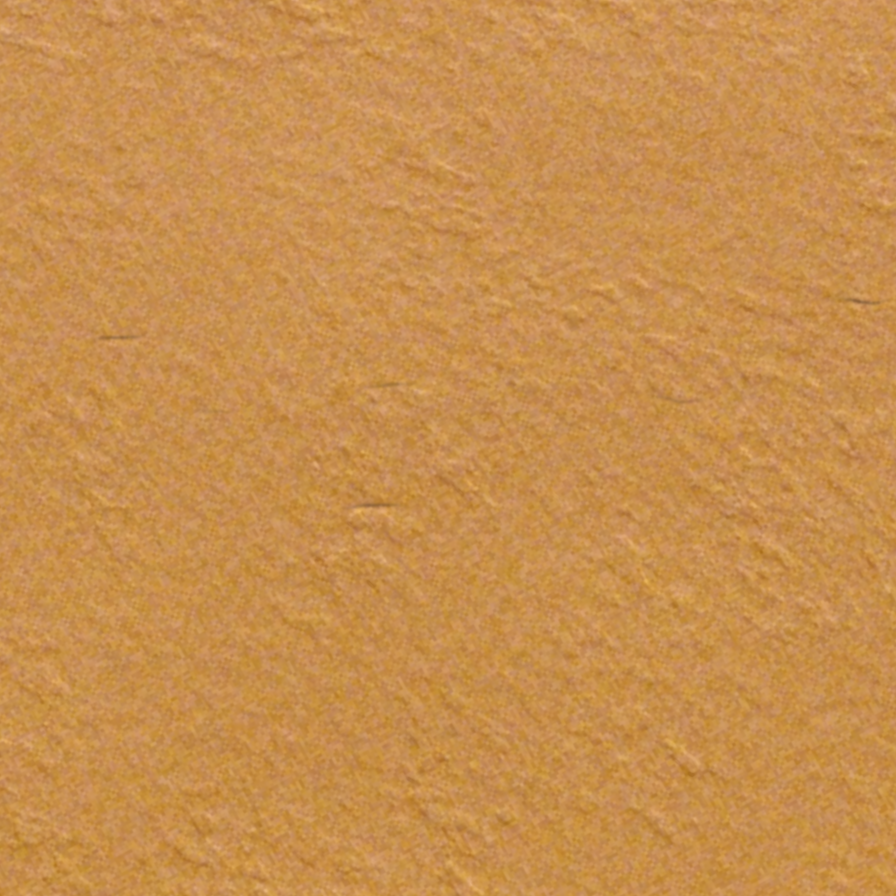
Reproduce this texture procedurally as a three.js fragment shader.

```glsl
#define BASE_COLOR vec3(0.786, 0.565, 0.312)
#define LIGHT_STEP vec2(0.0012, 0.0040)
#define RELIEF_GAIN 0.23
#define FLAKE_SCALE 46.0
#define MOTTLE_SCALE 100.0
#define MOTTLE_GAIN 0.115
#define GRAIN_SCALE 270.0
#define GRAIN_GAIN 0.085
#define DRIFT_GAIN 0.036
#define CRACK_COUNT 6
#define CRACK_WIDTH 0.0024

varying vec2 vUv;

float hash(vec2 p) {
  return fract(sin(dot(p, vec2(127.1, 311.7))) * 43758.5453);
}

float noise(vec2 p) {
  vec2 cell = floor(p);
  vec2 f = fract(p);
  f = f * f * f * (f * (f * 6.0 - 15.0) + 10.0);
  float low = mix(hash(cell), hash(cell + vec2(1.0, 0.0)), f.x);
  float high = mix(hash(cell + vec2(0.0, 1.0)), hash(cell + vec2(1.0, 1.0)), f.x);
  return mix(low, high, f.y);
}

float fbm(vec2 p) {
  float sum = 0.0;
  float amp = 0.5;
  for (int i = 0; i < 3; i++) {
    sum += amp * noise(p);
    p = mat2(0.8, 0.6, -0.6, 0.8) * p * 2.03 + 17.3;
    amp *= 0.45;
  }
  return sum;
}

vec2 rotate(vec2 p, float angle) {
  float c = cos(angle);
  float s = sin(angle);
  return vec2(c * p.x + s * p.y, c * p.y - s * p.x);
}

// Small trowelled flakes: slightly stretched noise with soft raised edges
float flakes(vec2 p, float angle) {
  vec2 q = rotate(p, angle) * FLAKE_SCALE * vec2(0.8, 1.2);
  float n = fbm(q);
  return 0.6 * n + 0.2 * smoothstep(0.42, 0.64, n);
}

// Flat strokes near the top turn into diagonal ones lower down
float height(vec2 p) {
  float turn = smoothstep(0.45, 0.85, p.y + 0.3 * (noise(p * 3.0) - 0.5));
  return mix(flakes(p, -0.75), flakes(p + 5.0, -0.3), turn);
}

// Short soft cracks: x is the dark line, y the lit lip below it
vec2 cracks(vec2 p) {
  vec2 result = vec2(0.0);
  for (int i = 0; i < CRACK_COUNT; i++) {
    float id = float(i) + 1.0;
    vec2 center = vec2(hash(vec2(id, 3.1)), 0.35 + 0.35 * hash(vec2(id, 8.7)));
    float halfLength = mix(0.025, 0.06, hash(vec2(id, 5.3)));
    float strength = mix(0.3, 1.0, hash(vec2(id, 9.9)));
    vec2 d = rotate(p - center, 0.25 * (hash(vec2(id, 1.9)) - 0.6));
    d.y += 0.010 * (noise(vec2(p.x * 34.0, id * 7.0)) - 0.5);
    float taper = 1.0 - smoothstep(0.1, 1.0, abs(d.x) / halfLength);
    float line = exp(-pow(d.y / CRACK_WIDTH, 2.0));
    float lip = exp(-pow((d.y + 2.4 * CRACK_WIDTH) / (1.4 * CRACK_WIDTH), 2.0));
    result = max(result, strength * taper * vec2(line, lip));
  }
  return result;
}

void main() {
  vec2 p = vUv;

  // Relief lit from above, a little stronger in rough patches
  float slope = height(p) - height(p + LIGHT_STEP);
  float roughness = mix(0.55, 1.4, smoothstep(0.25, 0.75, noise(p * 8.0 + 2.0)));
  float relief = clamp(slope * RELIEF_GAIN * roughness, -0.08, 0.11);

  // Broad tonal drift and fine grain, turned so that no lattice shows
  float drift = DRIFT_GAIN * (fbm(p * vec2(3.0, 6.0) + 9.0) - 0.42);
  float grain = GRAIN_GAIN * (noise(rotate(p, 0.5) * GRAIN_SCALE) - 0.5);
  grain += 0.4 * GRAIN_GAIN * (noise(rotate(p, 1.1) * GRAIN_SCALE * 0.55) - 0.5);
  vec3 color = BASE_COLOR + (relief + drift + grain) * vec3(0.9, 1.0, 1.0);

  // Pigment mottling between yellow and pinkish ochre
  vec2 spot = rotate(p, 0.3) * MOTTLE_SCALE;
  float pigment = noise(spot) + 0.7 * noise(spot * 1.9 + 31.0) - 0.85;
  float blush = noise(spot * 0.8 + 63.0) - 0.5;
  color.b += MOTTLE_GAIN * pigment + 0.03 * (p.y - 0.5);
  color += blush * vec3(0.018, -0.014, 0.0);
  color += 0.014 * (smoothstep(0.4, 1.0, p.y) - 0.4);

  vec2 crack = cracks(p);
  color *= 1.0 - 0.24 * crack.x;
  color += 0.05 * crack.y;

  gl_FragColor = vec4(clamp(color, 0.0, 1.0), 1.0);
}
```
